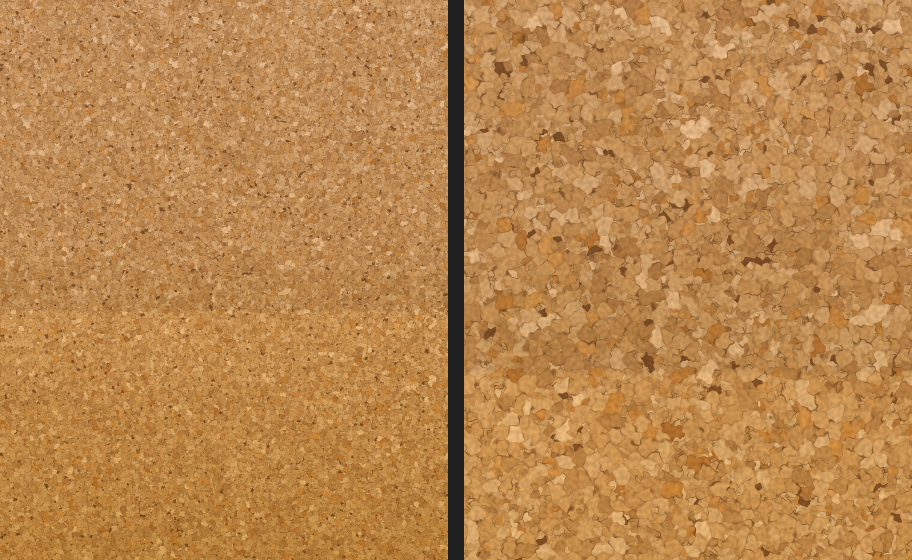
Left, the full canvas; right, a detail of the centre.
Give the GLSL for this texture, as a Shadertoy shader.

```glsl
#define CHIPS 116.0        // large grains per canvas height
#define CRUMBS 235.0       // small grains per canvas height
#define CRUMB_SHARE 0.42   // part of the area filled by crumbs
#define STRETCH 1.5        // elongation of a grain
#define GAP_WIDTH 0.20
#define GAP_DEPTH 0.55
#define SEAM 0.444         // height of the joint between the sheets
#define DARK_CORK vec3(0.655, 0.445, 0.235)
#define MID_CORK vec3(0.775, 0.568, 0.330)
#define PALE_CORK vec3(0.835, 0.665, 0.465)
#define BARK vec3(0.42, 0.26, 0.13)
#define ORANGE_TINT vec3(0.98, 0.89, 0.70)

vec3 hash3(vec2 p) {
    vec3 q = fract(p.xyx * vec3(0.1031, 0.1030, 0.0973));
    q += dot(q, q.yxz + 33.33);
    return fract((q.xxy + q.yzz) * q.zyx);
}

float gradientDot(vec2 corner, vec2 offset) {
    float angle = 6.2832 * hash3(corner).x;
    return dot(vec2(cos(angle), sin(angle)), offset);
}

// Gradient noise, about -0.7 to 0.7
float noise(vec2 p) {
    vec2 i = floor(p), f = fract(p);
    vec2 u = f * f * f * (f * (f * 6.0 - 15.0) + 10.0);
    vec2 e = vec2(1.0, 0.0);
    return mix(mix(gradientDot(i, f), gradientDot(i + e.xy, f - e.xy), u.x),
               mix(gradientDot(i + e.yx, f - e.yx), gradientDot(i + e.xx, f - e.xx), u.x), u.y);
}

// Angular cells, each with its own direction: xyz = random traits, w = edge distance
vec4 grains(vec2 p) {
    vec2 base = floor(p), nearestCell = base;
    float nearest = 9.0, second = 9.0;
    for (int j = -1; j <= 1; j++)
    for (int i = -1; i <= 1; i++) {
        vec2 cell = base + vec2(i, j);
        vec3 h = hash3(cell);
        vec2 r = p - cell - 0.5 - 0.9 * (h.xy - 0.5);
        float c = cos(3.1416 * h.z), s = sin(3.1416 * h.z);
        r = abs(vec2(c * r.x + s * r.y, c * r.y - s * r.x)) * vec2(1.0, STRETCH);
        float d = mix(length(r), max(r.x, r.y), 0.5) - 0.25 * fract(7.0 * h.x);
        if (d < nearest) {
            second = nearest;
            nearest = d;
            nearestCell = cell;
        } else {
            second = min(second, d);
        }
    }
    return vec4(hash3(nearestCell + 71.7), second - nearest);
}

// Pale, orange and brown cork, chosen by the traits of a grain
vec3 grainColor(vec3 traits) {
    float tone = 0.5 * (traits.y + traits.z);
    vec3 color = mix(DARK_CORK, MID_CORK, min(2.0 * tone, 1.0));
    color = mix(color, PALE_CORK, max(2.0 * tone - 1.0, 0.0));
    float kind = fract(traits.y * 13.0 + traits.z * 29.0);
    color *= mix(vec3(1.0), ORANGE_TINT, step(kind, 0.08));
    return mix(color, PALE_CORK * 1.04, step(0.965, kind));
}

vec3 cork(vec2 p) {
    // Ragged outlines
    vec2 ragged = p + 0.0028 * vec2(noise(p * 260.0), noise(p * 260.0 + 40.0));
    vec4 chip = grains(ragged * CHIPS);
    vec4 crumb = grains(ragged * CRUMBS + 17.0);

    // Crumbs fill some of the cells between the chips
    float crumbly = step(chip.x, CRUMB_SHARE);
    vec3 crumbColor = mix(grainColor(crumb.xyz) * 0.98, BARK * 1.15, step(crumb.x, 0.03));
    vec3 color = mix(grainColor(chip.xyz), crumbColor, crumbly);

    // Soft gaps that break up into small dark specks
    float edge = mix(chip.w, crumb.w, crumbly);
    float gap = 1.0 - smoothstep(0.0, GAP_WIDTH, edge);
    float specks = smoothstep(-0.05, 0.45, noise(p * 150.0 + 9.0));
    color = mix(color, color * vec3(0.84, 0.76, 0.65), gap * GAP_DEPTH);
    color = mix(color, BARK, gap * specks * GAP_DEPTH * 1.4);

    // Pores inside the grains
    return color * (1.0 + 0.15 * noise(p * 370.0) + 0.02 * noise(p * 9.0));
}

// Upper sheet is cooler, lower sheet turns a deeper brown downwards
vec3 sheetTint(float y) {
    float up = clamp((y - SEAM) / (1.0 - SEAM), 0.0, 1.0);
    vec3 upper = mix(vec3(0.97, 0.96, 0.93), vec3(1.0, 1.0, 1.02), smoothstep(0.0, 0.25, up));
    upper *= mix(vec3(1.0), vec3(1.02, 1.04, 1.12), up);
    vec3 lower = mix(vec3(0.96, 0.92, 0.72), vec3(1.035, 1.025, 0.98), clamp(y / SEAM, 0.0, 1.0));
    return mix(lower, upper, smoothstep(-0.0015, 0.0015, y - SEAM));
}

void mainImage(out vec4 fragColor, in vec2 fragCoord) {
    // Four samples smooth the grain edges
    vec3 color = vec3(0.0);
    for (int k = 0; k < 4; k++) {
        vec2 offset = 0.5 * vec2(k % 2, k / 2) - 0.25;
        color += 0.25 * cork((fragCoord + offset) / iResolution.y);
    }
    fragColor = vec4(color * sheetTint(fragCoord.y / iResolution.y), 1.0);
}
```
